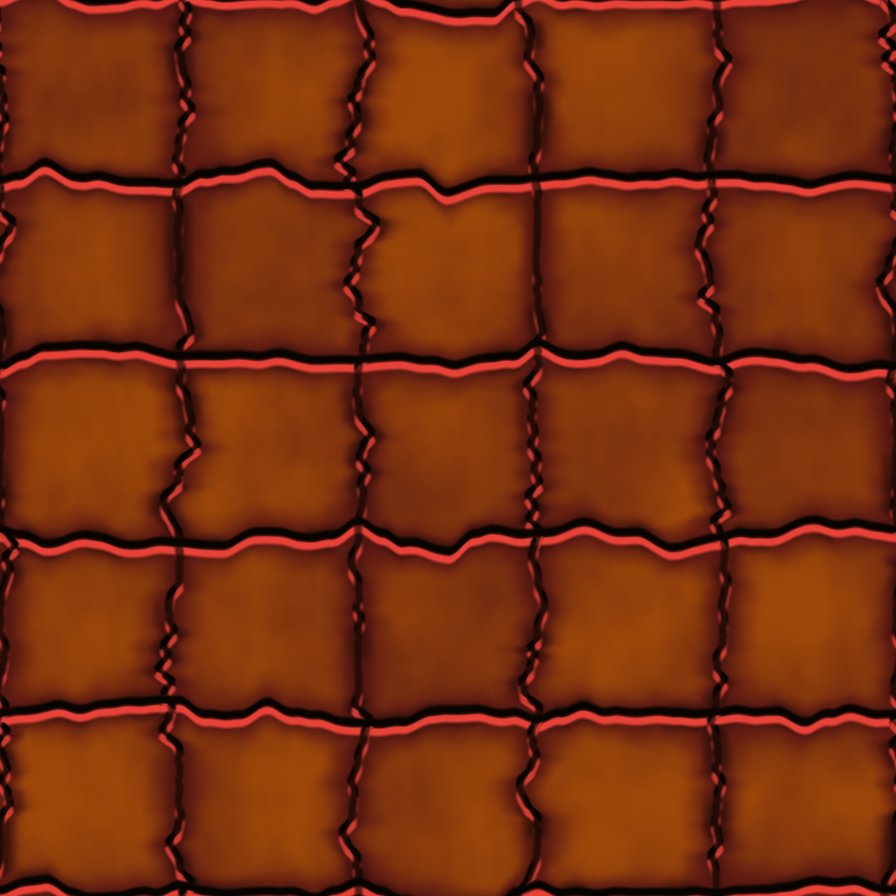
This texture is drawn by a Shadertoy shader. Its source:

```glsl
#define TILES 5.0
#define CRACK_HALF_WIDTH 0.0046
#define SEAM_HALF_WIDTH 0.0042
#define RELIEF_SHIFT 0.0048
#define CRACK_SWAY 0.019
#define SEAM_SWAY 0.017
#define SEAM_JAG 0.017
#define SOFTNESS 0.0018

const vec3 CLAY_LIGHT = vec3(0.61, 0.275, 0.035);
const vec3 CLAY_DARK = vec3(0.46, 0.175, 0.06);
const vec3 CRIMSON = vec3(0.35, 0.085, 0.075);
const vec3 SOOT = vec3(0.17, 0.055, 0.03);
const vec3 SHADOW = vec3(0.03, 0.015, 0.0);
const vec3 GLOW = vec3(0.91, 0.26, 0.22);

float hash(vec2 p) {
    vec3 q = fract(p.xyx * vec3(0.1031, 0.1030, 0.0973));
    q += dot(q, q.yzx + 33.33);
    return fract((q.x + q.y) * q.z);
}

// Value noise that wraps after the given number of cells
float noise(vec2 p, vec2 period) {
    vec2 i = floor(p), f = fract(p);
    f = f * f * (3.0 - 2.0 * f);
    vec2 a = mod(i, period), b = mod(i + 1.0, period);
    return mix(mix(hash(a), hash(vec2(b.x, a.y)), f.x),
               mix(hash(vec2(a.x, b.y)), hash(b), f.x), f.y);
}

float rowNoise(float t, float cells, float seed) {
    return noise(vec2(t * cells, seed), vec2(cells, 1000.0));
}

float fbm(vec2 uv, vec2 cells) {
    float sum = 0.0, weight = 0.5;
    for (int k = 0; k < 4; k++) {
        sum += weight * noise(uv * cells, cells);
        cells *= 2.0;
        weight *= 0.5;
    }
    return sum / 0.9375;
}

// Signed distances to the nearest upright seam (x) and level crack (y)
vec2 jointDistance(vec2 uv) {
    vec2 nearest = floor(uv * TILES + 0.5);
    vec2 seed = mod(nearest, TILES) + vec2(20.0, 50.0);

    float sway = 2.0 * rowNoise(uv.x, 20.0, seed.y) - 1.0;
    float ripple = rowNoise(uv.x, 45.0, seed.y + 10.0) - 0.5;
    float crack = CRACK_SWAY * sway * abs(sway) + 0.005 * ripple;

    float lean = 2.0 * rowNoise(uv.y, 16.0, seed.x) - 1.0;
    float jag = rowNoise(uv.y, 72.0, seed.x + 10.0) - 0.5;
    float roughness = smoothstep(0.1, 0.55, abs(lean));
    float seam = SEAM_SWAY * lean * abs(lean) + SEAM_JAG * jag * roughness;

    return uv - nearest / TILES - vec2(seam, crack);
}

vec2 jointMask(vec2 uv) {
    float blur = SOFTNESS + 0.7 / iResolution.y;
    vec2 halfWidth = vec2(SEAM_HALF_WIDTH, CRACK_HALF_WIDTH);
    return 1.0 - smoothstep(halfWidth - blur, halfWidth + blur, abs(jointDistance(uv)));
}

void mainImage(out vec4 fragColor, in vec2 fragCoord) {
    vec2 uv = fragCoord / iResolution.xy;
    vec2 joint = jointDistance(uv);
    vec2 reach = abs(joint);

    // Mottled clay with faint brushed streaks and a tone per tile
    vec2 tile = mod(floor(uv * TILES), TILES);
    float mottle = fbm(uv, vec2(9.0));
    float streak = fbm(uv + 0.03 * mottle, vec2(40.0, 12.0));
    float tone = 0.5 + 1.5 * (mottle - 0.5) + 0.35 * (streak - 0.5)
               + 0.45 * (hash(tile + 80.0) - 0.5);
    vec2 local = fract(uv * TILES) - 0.5;
    tone += 0.22 - 1.1 * dot(local, local);
    vec3 color = mix(CLAY_DARK, CLAY_LIGHT, clamp(tone, 0.0, 1.0));

    // Crimson stain and patchy soot around the joints
    float stainWidth = 0.024 + 0.034 * fbm(uv + 0.37, vec2(20.0));
    vec2 stain = 1.0 - smoothstep(vec2(0.0), vec2(stainWidth), reach);
    float stained = 1.0 - (1.0 - stain.x) * (1.0 - stain.y);
    color = mix(color, CRIMSON, 0.92 * stained);
    float patches = smoothstep(0.45, 0.75, noise(uv * 25.0, vec2(25.0)));
    float soot = 1.0 - smoothstep(0.004, 0.022, min(reach.x, reach.y));
    color = mix(color, SOOT, soot * (0.25 + 0.55 * patches));

    // Dark seam core
    vec2 mask = jointMask(uv);
    color = mix(color, SOOT * 0.7, 0.85 * mask.x);

    // Relief: shadow on the upper side, glow on the lower side
    vec2 shift = vec2(0.0, RELIEF_SHIFT);
    vec2 relief = jointMask(uv - shift) - jointMask(uv + shift);
    vec2 shade = clamp(relief * vec2(1.1, 1.0), 0.0, 1.0);
    vec2 lit = clamp(-relief * vec2(0.85, 1.0), 0.0, 1.0);
    color = mix(color, GLOW, max(lit.x, lit.y * (1.0 - 0.7 * mask.x)));
    color = mix(color, SHADOW, max(shade.x, shade.y));

    fragColor = vec4(color, 1.0);
}
```
